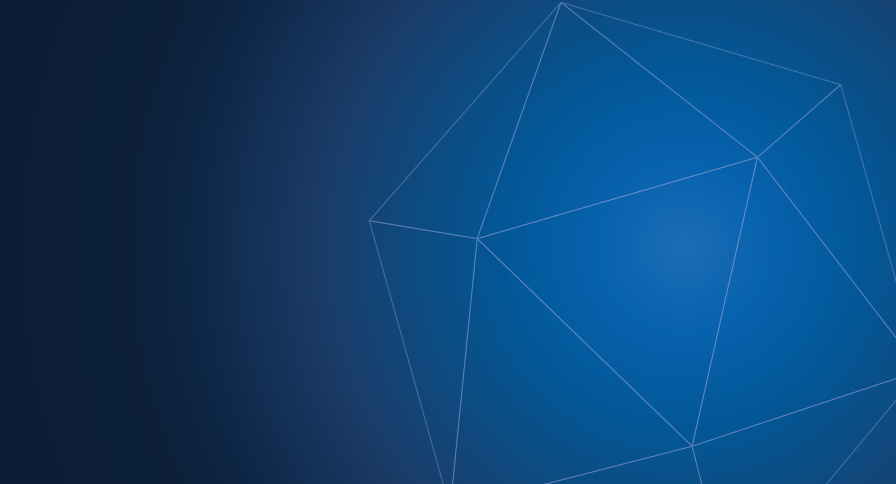
A Shadertoy shader for this background:

```glsl
// A blue radial glow, right of centre, falling off to navy on the left,
// overlaid with the thin wireframe of an icosahedron cropped by the frame.
// The glow blends colour stops by radius; edges are segment distances.

// Lengths are in canvas heights, origin at the lower left.
const vec2 GLOW_CENTER = vec2(1.413, 0.49);
const float LINE_WIDTH = 0.0024;
const vec3 LINE_COLOR = vec3(0.62, 0.66, 0.86);
const float RIM_ALPHA = 0.36;
const float SPOKE_ALPHA = 0.52;
const float FACE_ALPHA = 0.56;

// Glow colours and the radii at which they sit
const int STOPS = 8;
const float STOP_RADIUS[STOPS] = float[](
    0.0, 0.17, 0.36, 0.55, 0.75, 0.97, 1.12, 1.40);
const vec3 STOP_COLOR[STOPS] = vec3[](
    vec3(0.11, 0.43, 0.71), vec3(0.03, 0.385, 0.68),
    vec3(0.01, 0.345, 0.60), vec3(0.05, 0.295, 0.505),
    vec3(0.105, 0.235, 0.41), vec3(0.06, 0.165, 0.295),
    vec3(0.05, 0.125, 0.235), vec3(0.045, 0.115, 0.215));

// Solid corners: silhouette clockwise from the top, then the front face
const vec2 RIM[6] = vec2[](
    vec2(1.159, 0.995), vec2(1.737, 0.825), vec2(1.903, 0.235),
    vec2(1.510, -0.238), vec2(0.930, -0.051), vec2(0.763, 0.544));
const vec2 FACE[3] = vec2[](
    vec2(1.565, 0.675), vec2(1.430, 0.078), vec2(0.986, 0.507));

vec3 glow(float radius) {
    vec3 color = STOP_COLOR[0];
    for (int i = 1; i < STOPS; i++) {
        float t = (radius - STOP_RADIUS[i - 1]) / (STOP_RADIUS[i] - STOP_RADIUS[i - 1]);
        color = mix(color, STOP_COLOR[i], clamp(t, 0.0, 1.0));
    }
    return color;
}

float segmentDistance(vec2 p, vec2 a, vec2 b) {
    vec2 ap = p - a, ab = b - a;
    return length(ap - ab * clamp(dot(ap, ab) / dot(ab, ab), 0.0, 1.0));
}

// Antialiased hairline that keeps its visual weight below one pixel
float hairline(vec2 p, vec2 a, vec2 b, float pixel) {
    float softness = max(pixel, LINE_WIDTH);
    float coverage = 1.0 - smoothstep(0.0, softness, segmentDistance(p, a, b));
    return coverage * min(1.0, LINE_WIDTH / pixel);
}

float wireframe(vec2 p, float pixel) {
    float ink = 0.0;
    // Silhouette
    for (int i = 0; i < 6; i++)
        ink = max(ink, RIM_ALPHA * hairline(p, RIM[i], RIM[(i + 1) % 6], pixel));
    // Front face, each corner joined to three silhouette corners
    for (int k = 0; k < 3; k++) {
        ink = max(ink, FACE_ALPHA * hairline(p, FACE[k], FACE[(k + 1) % 3], pixel));
        for (int j = 0; j < 3; j++)
            ink = max(ink, SPOKE_ALPHA * hairline(p, FACE[k], RIM[(2 * k + j) % 6], pixel));
    }
    return ink;
}

void mainImage(out vec4 fragColor, in vec2 fragCoord) {
    float pixel = 1.0 / iResolution.y;
    vec2 p = fragCoord * pixel;
    vec3 color = glow(distance(p, GLOW_CENTER));
    color = mix(color, LINE_COLOR, wireframe(p, pixel));
    fragColor = vec4(color, 1.0);
}
```
